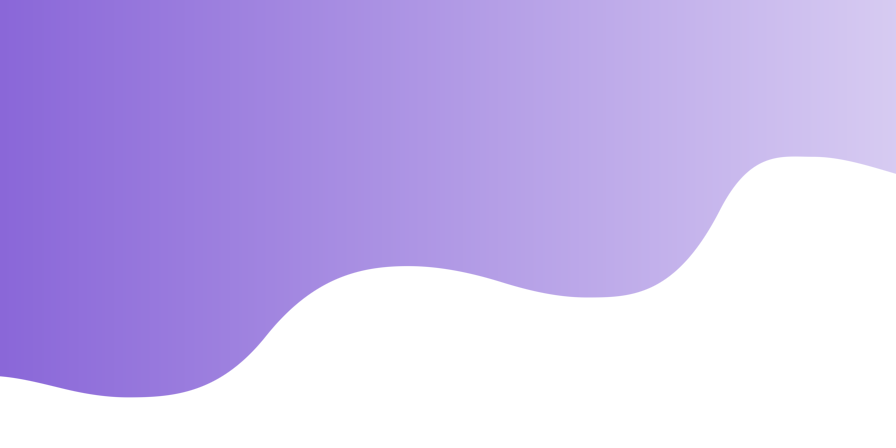
This background is drawn by a Shadertoy shader. Its source:

```glsl
// Wave knots: position, height, slope
const vec3 KNOTS[10] = vec3[10](
    vec3(0.000, 0.160, -0.08), vec3(0.143, 0.132, -0.24),
    vec3(0.286, 0.113,  0.00), vec3(0.594, 0.250,  1.25),
    vec3(0.911, 0.406,  0.00), vec3(1.120, 0.370, -0.31),
    vec3(1.310, 0.336,  0.00), vec3(1.607, 0.531,  1.95),
    vec3(1.815, 0.650,  0.00), vec3(2.000, 0.612, -0.29));

// Cubic Hermite curve through two knots
float hermite(vec3 a, vec3 b, float x) {
    float span = b.x - a.x;
    float t = (x - a.x) / span;
    float s = 1.0 - t;
    float ease = t * t * (3.0 - 2.0 * t);
    return mix(a.y, b.y, ease) + span * t * s * (s * a.z - t * b.z);
}

float waveHeight(float x) {
    int segment = 0;
    for (int i = 1; i < 9; i++) {
        if (x >= KNOTS[i].x) segment = i;
    }
    return hermite(KNOTS[segment], KNOTS[segment + 1], x);
}

void mainImage(out vec4 fragColor, in vec2 fragCoord) {
    vec2 uv = fragCoord / iResolution.xy;
    vec2 p = uv * vec2(2.0, 1.0);
    float pixel = 1.0 / iResolution.y;

    // Violet fading to pale lilac
    vec3 violet = vec3(0.540, 0.403, 0.848);
    vec3 lilac = vec3(0.842, 0.796, 0.948);
    vec3 gradient = mix(violet, lilac, uv.x);

    // Slope-corrected distance to the wave, smoothed over one pixel
    float height = waveHeight(p.x);
    float slope = (waveHeight(p.x + 0.001) - waveHeight(p.x - 0.001)) / 0.002;
    float edge = (p.y - height) / sqrt(1.0 + slope * slope);
    float above = smoothstep(-0.75 * pixel, 0.75 * pixel, edge);

    fragColor = vec4(mix(vec3(1.0), gradient, above), 1.0);
}
```
